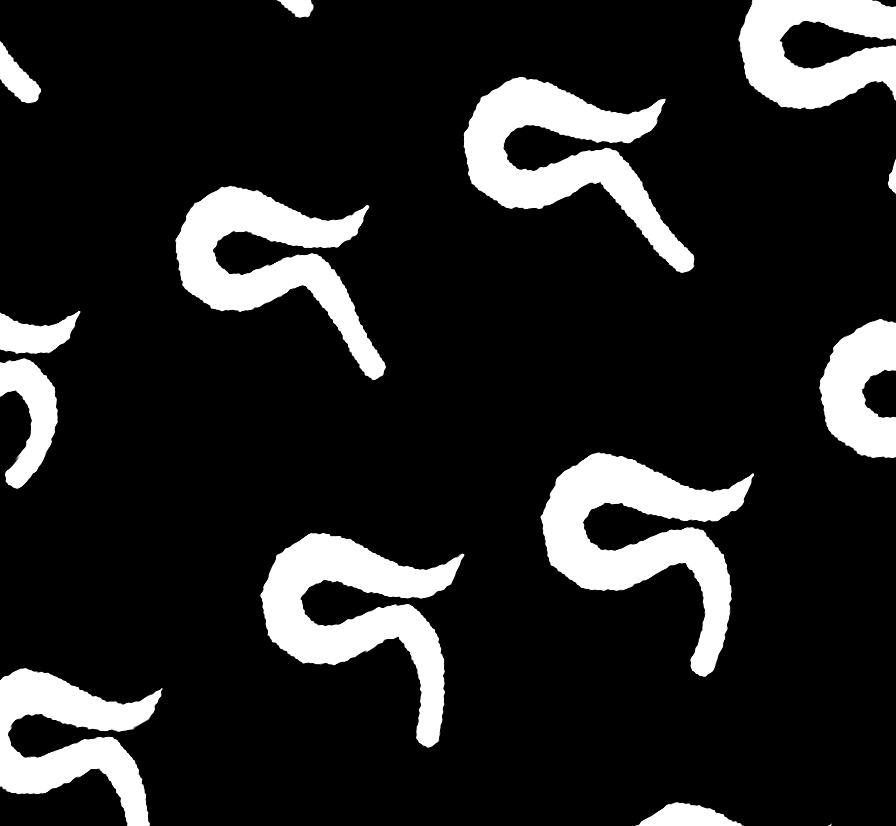
Give the GLSL for this pattern, as a Shadertoy shader.

```glsl
// White looped ribbons with a pointed end and a swinging leg, scattered on black.
// Each sits on a slanted lattice; its body is a chain of tapered capsules, and
// its leg follows a heading that bends differently in every lattice cell.

const float CANVAS_HEIGHT = 7.08;            // working units per canvas height
const vec3 GROUND_COLOR = vec3(0.0);
const vec3 RIBBON_COLOR = vec3(1.0);

const vec2 LATTICE_ORIGIN = vec2(1.50, 4.98);
const mat2 LATTICE = mat2(2.43, 0.90, 0.70, -3.12);
const vec2 RIBBON_CENTER = vec2(0.95, -0.25);
const float RIBBON_REACH = 1.9;              // bounding radius around the center
const vec2 JITTER = vec2(0.04, 0.12);
const float SCALE_MEAN = 1.05;
const float SCALE_SPREAD = 0.06;
const float ROUGHNESS = 0.006;               // raggedness of the outline

const int LEG_STEPS = 5;
const float LEG_STEP = 0.20;
const float LEG_WIDE = 0.135;
const float LEG_THIN = 0.095;

// Spine of the loop from its pointed end to the hip: x, y, half width
const int SPINE_COUNT = 15;
const vec3 SPINE[SPINE_COUNT] = vec3[](
    vec3(1.65, 0.33, 0.01), vec3(1.49, 0.15, 0.09), vec3(1.34, 0.09, 0.115),
    vec3(1.12, 0.11, 0.13), vec3(0.90, 0.18, 0.16), vec3(0.65, 0.29, 0.18),
    vec3(0.47, 0.31, 0.195), vec3(0.28, 0.21, 0.18), vec3(0.16, -0.01, 0.155),
    vec3(0.22, -0.26, 0.17), vec3(0.40, -0.40, 0.16), vec3(0.60, -0.41, 0.155),
    vec3(0.80, -0.33, 0.145), vec3(1.00, -0.23, 0.13), vec3(1.18, -0.21, 0.135));

// Distance to a capsule whose half width (z) runs from a to b
float taperedCapsule(vec2 p, vec3 a, vec3 b) {
    vec2 along = b.xy - a.xy;
    float t = clamp(dot(p - a.xy, along) / dot(along, along), 0.0, 1.0);
    return length(p - a.xy - along * t) - mix(a.z, b.z, t);
}

// Distance to one ribbon; bend in -1..1 curls the leg inward or outward
float ribbon(vec2 p, float bend) {
    float d = 1e3;
    for (int i = 1; i < SPINE_COUNT; i++)
        d = min(d, taperedCapsule(p, SPINE[i - 1], SPINE[i]));

    vec3 joint = SPINE[SPINE_COUNT - 1];
    for (int i = 0; i < LEG_STEPS; i++) {
        float t = float(i) / float(LEG_STEPS - 1);
        float heading = -0.87 - 1.47 * t + 0.63 * t * t + 1.05 * bend * t;
        vec3 next = vec3(joint.xy + LEG_STEP * vec2(cos(heading), sin(heading)),
                         mix(LEG_WIDE, LEG_THIN, smoothstep(0.0, 0.5, t)));
        d = min(d, taperedCapsule(p, joint, next));
        joint = next;
    }
    return d;
}

// Irregular leg bend from the cell index
float legBend(vec2 cell) {
    float row2 = cell.y * cell.y;
    return sin(0.75 + 1.3 * cell.x + 0.9 * cell.y + row2 * (1.5 - 1.1 * cell.x));
}

// Nearest ribbon among the surrounding lattice cells
float ribbonField(vec2 p) {
    vec2 home = round(inverse(LATTICE) * (p - LATTICE_ORIGIN - RIBBON_CENTER));
    float d = 1e3;
    for (int y = -1; y <= 1; y++)
    for (int x = -1; x <= 1; x++) {
        vec2 cell = home + vec2(x, y);
        vec2 jitter = JITTER * sin(vec2(2.0 * cell.x + cell.y,
                                        3.1 * cell.x + 1.6 * cell.y));
        float scale = SCALE_MEAN + SCALE_SPREAD * sin(cell.x + cell.y - 1.0);
        vec2 local = (p - LATTICE_ORIGIN - LATTICE * cell - jitter) / scale;
        if (length(local - RIBBON_CENTER) < RIBBON_REACH)
            d = min(d, ribbon(local, legBend(cell)) * scale);
    }
    return d;
}

// Layered sines that fray the outline
float fray(vec2 p) {
    return sin(47.0 * p.x + 3.0 * sin(19.0 * p.y)) * 0.6
         + sin(71.0 * p.y + 3.0 * sin(23.0 * p.x)) * 0.6
         + sin(113.0 * (p.x - p.y)) * 0.4;
}

void mainImage(out vec4 fragColor, in vec2 fragCoord) {
    float pixel = CANVAS_HEIGHT / iResolution.y;
    vec2 p = fragCoord * pixel;
    float d = ribbonField(p) + ROUGHNESS * fray(p);
    float cover = 1.0 - smoothstep(-0.6 * pixel, 0.6 * pixel, d);
    fragColor = vec4(mix(GROUND_COLOR, RIBBON_COLOR, cover), 1.0);
}
```
